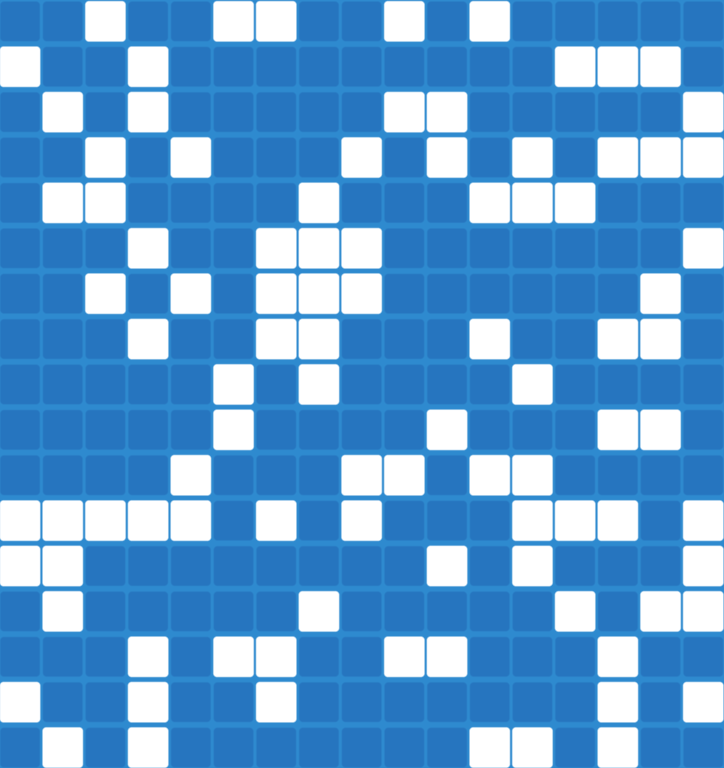
Give the GLSL for this pattern, as a Shadertoy shader.

```glsl
// Scattered white rounded tiles on a grid of blue tiles with pale blue grout.

const vec3 GROUT_BLUE = vec3(0.18, 0.54, 0.81);
const vec3 TILE_BLUE  = vec3(0.15, 0.46, 0.75);
const vec3 TILE_WHITE = vec3(1.0);

const vec2 TILE_PITCH   = vec2(0.0556, 0.0591);  // in canvas heights
const vec2 FIRST_CENTER = vec2(0.0261, 0.0266);
const float BLUE_HALF   = 0.0258;
const float WHITE_HALF  = 0.0264;
const float CORNER      = 0.005;
const float EDGE_BLUR   = 0.0014;
const float WHITE_SHARE = 0.33;

const int COLUMNS = 17;
const int PRIME = 293;
const int SEED = 100;

// Signed distance to a rounded square
float roundedSquare(vec2 p, float halfSize, float radius) {
    vec2 q = abs(p) - halfSize + radius;
    return length(max(q, 0.0)) + min(max(q.x, q.y), 0.0) - radius;
}

// Fifth power modulo a prime: a shuffle that spreads values evenly over 0..1
float shuffledValue(ivec2 cell, int seed) {
    int n = (cell.x + COLUMNS * cell.y + seed) % PRIME;
    int square = n * n % PRIME;
    int fourth = square * square % PRIME;
    return float(fourth * n % PRIME) / float(PRIME);
}

// Coverage of a shape with a soft edge
float coverage(float dist, float blur) {
    return 1.0 - smoothstep(-blur, blur, dist);
}

void mainImage(out vec4 fragColor, in vec2 fragCoord) {
    vec2 p = fragCoord / iResolution.y - FIRST_CENTER;
    float blur = max(EDGE_BLUR, 0.6 / iResolution.y);

    // Nearest tile and the position relative to its center
    vec2 cell = floor(p / TILE_PITCH + 0.5);
    vec2 local = p - cell * TILE_PITCH;

    // Choose the tile kind, then lay it over the grout
    bool isWhite = shuffledValue(ivec2(cell), SEED) < WHITE_SHARE;
    float halfSize = isWhite ? WHITE_HALF : BLUE_HALF;
    vec3 tileColor = isWhite ? TILE_WHITE : TILE_BLUE;
    float tile = coverage(roundedSquare(local, halfSize, CORNER), blur);

    fragColor = vec4(mix(GROUT_BLUE, tileColor, tile), 1.0);
}
```
